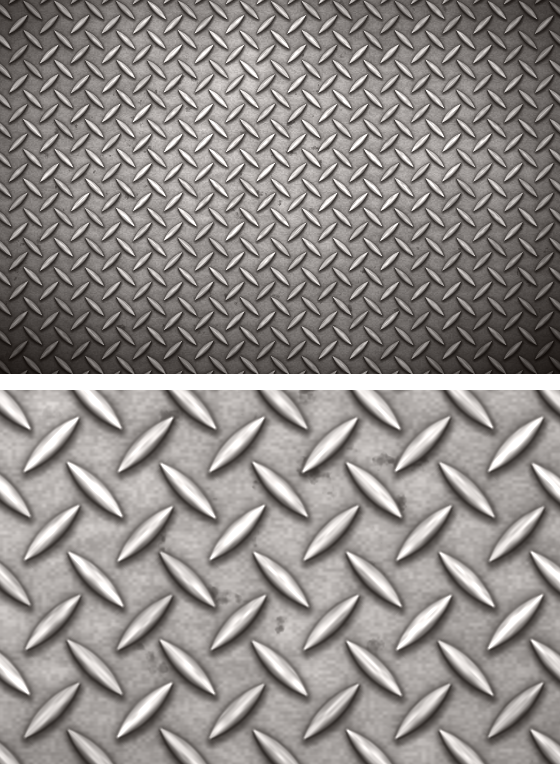
Top, the full canvas; bottom, a detail of the centre.
Give the GLSL for this texture, as a Shadertoy shader.

```glsl
// Worn steel tread plate: raised lozenges in alternating diagonals under a vignette.
#define REPEATS vec2(18.1, 12.63)     // lozenges of one direction, across and down
#define PHASE vec2(0.095, 0.31)       // lattice shift, in cells
#define STAGGER vec2(0.46, -0.485)    // shift of the opposite diagonal, in cells
#define HALF_LENGTH 0.0325            // lozenge size, in canvas heights
#define HALF_WIDTH 0.0072
#define TIP_ROUND 0.0022
#define PLATE_TONE 0.80
#define STUD_TONE 1.06
#define LIGHT_CENTRE vec2(0.49, 0.58)
#define VIGNETTE vec2(1.9, 2.3)       // falloff by squared and fourth-power distance
#define WARM_TINT vec3(0.016, -0.003, -0.014)

float hash(vec2 p) {
    vec3 q = fract(p.xyx * vec3(0.1031, 0.1030, 0.0973));
    q += dot(q, q.yzx + 33.33);
    return fract((q.x + q.y) * q.z);
}

float noise(vec2 p) {
    vec2 i = floor(p), f = fract(p);
    f = f * f * (3.0 - 2.0 * f);
    return mix(mix(hash(i), hash(i + vec2(1, 0)), f.x),
               mix(hash(i + vec2(0, 1)), hash(i + vec2(1, 1)), f.x), f.y);
}

float fbm(vec2 p) {
    float sum = 0.0, amp = 0.5;
    for (int i = 0; i < 4; i++) {
        sum += amp * noise(p);
        p = p * 2.03 + 17.1;
        amp *= 0.5;
    }
    return sum;
}

// Signed distance to a lens whose long axis lies along y
float lens(vec2 p) {
    float radius = (HALF_LENGTH * HALF_LENGTH + HALF_WIDTH * HALF_WIDTH) / (2.0 * HALF_WIDTH);
    vec2 q = abs(p);
    float side = length(q + vec2(radius - HALF_WIDTH, 0.0)) - radius;
    float tip = length(q - vec2(0.0, HALF_LENGTH));
    return (q.y > HALF_LENGTH ? tip : side) - TIP_ROUND;
}

// x: across the lozenge, positive on its upper flank; y: along it
vec2 diagonalFrame(vec2 p) {
    return vec2(p.y - p.x, p.x + p.y) * 0.70711;
}

void mainImage(out vec4 fragColor, in vec2 fragCoord) {
    vec2 uv = fragCoord / iResolution.xy;
    float aspect = iResolution.x / iResolution.y;
    vec2 pos = uv * vec2(aspect, 1.0);
    float edge = max(0.0018, 0.8 / iResolution.y);

    // Pool of light, slightly uneven
    vec2 away = uv - LIGHT_CENTRE;
    float r2 = dot(away, away);
    float light = exp(-VIGNETTE.x * r2 - VIGNETTE.y * r2 * r2);
    light *= 1.0 + 0.22 * (noise(pos * 3.1 + 4.0) - 0.5);

    // Brushed, blotchy base metal
    float grain = noise(pos * vec2(260.0, 330.0)) - 0.5;
    float blotch = fbm(pos * 9.0) - 0.47;
    float brushed = fbm(pos * vec2(22.0, 70.0)) - 0.47;
    float tone = PLATE_TONE * light * (1.0 + 0.16 * grain + 0.22 * blotch + 0.24 * brushed);

    // Few faint dark scuffs
    float scuff = smoothstep(0.66, 0.80, fbm(pos * 48.0 + 5.0)) * smoothstep(0.55, 0.75, noise(pos * 6.0 + 9.0));
    tone *= 1.0 - 0.35 * scuff;

    // Two lattices of lozenges, the second one mirrored
    for (int k = 0; k < 2; k++) {
        vec2 grid = uv * REPEATS - PHASE - float(k) * vec2(STAGGER.x, -STAGGER.y);
        vec2 id = floor(grid);
        vec2 jitter = vec2(hash(id + 3.0), hash(id + 41.0)) - 0.5;
        vec2 local = (fract(grid) - 0.5) * vec2(aspect, 1.0) / REPEATS + jitter * 0.0016;
        vec2 mirror = vec2(k == 0 ? 1.0 : -1.0, 1.0);
        vec2 q = diagonalFrame(local * mirror);
        float d = lens(q);

        // Contact shade around the rim, and a shadow below
        float below = lens(diagonalFrame((local + vec2(-0.001, 0.0045)) * mirror));
        tone *= 1.0 - 0.36 * exp(-max(d, 0.0) / 0.0045);
        tone *= 1.0 - 0.42 * (1.0 - smoothstep(-0.003, 0.006, below));

        // Rounded body: dark lower flank, bright crest, softer upper flank
        float taper = 1.0 - 0.7 * pow(min(abs(q.y) / HALF_LENGTH, 1.0), 2.0);
        float across = q.x / ((HALF_WIDTH + TIP_ROUND) * taper);
        float body = mix(0.24, 1.0, smoothstep(-1.0, 0.0, across));
        body *= 1.0 - 0.36 * smoothstep(0.15, 1.0, across);
        body *= 0.90 + 0.18 * hash(id + 11.0 * float(k));
        body *= 1.0 + 0.26 * (noise(q * vec2(420.0, 90.0) + id * 7.0) - 0.5);
        body *= 1.0 - 0.25 * smoothstep(-0.0025, 0.0, d);
        float stud = STUD_TONE * pow(light, 0.70) * body;
        tone = mix(tone, stud, 1.0 - smoothstep(-edge, edge, d));
    }

    fragColor = vec4(clamp(vec3(tone) + WARM_TINT, 0.0, 1.0), 1.0);
}
```
